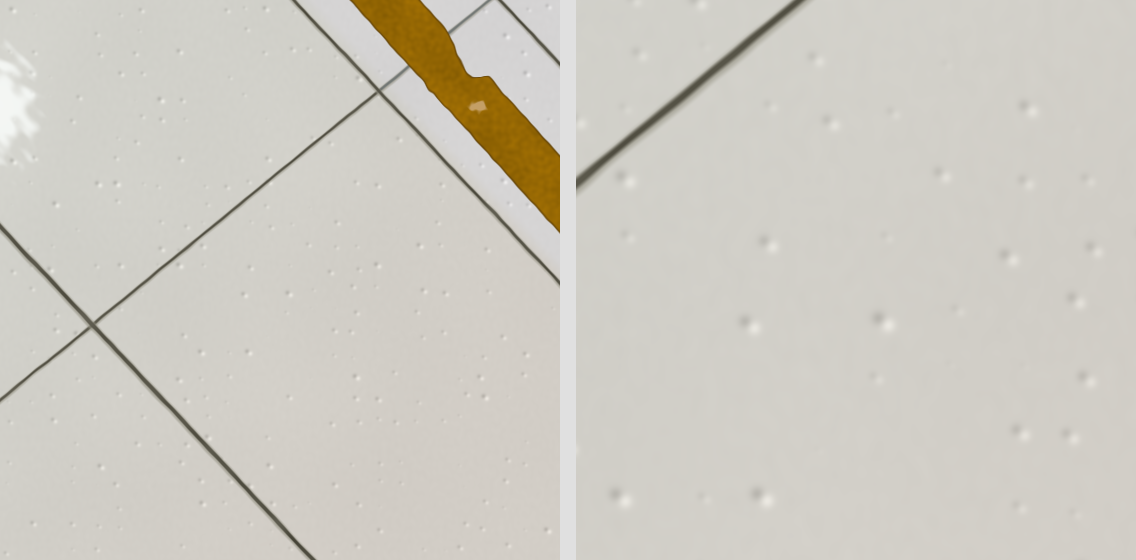
Left, the full canvas; right, a detail of the centre.
Reproduce this texture procedurally as a Shadertoy shader.

```glsl
// Glazed floor tiles seen at an angle, with dark joints and a worn ochre tape on a border lane.
// Joints are repeated distances along two slanted axes; gradient noise adds wobble, grime,
// tape wear and a ragged glare, and a jittered cell grid scatters small dents.

const vec3 TILE_COOL   = vec3(0.820, 0.818, 0.792);
const vec3 TILE_WARM   = vec3(0.822, 0.803, 0.775);
const vec3 LANE_COLOR  = vec3(0.835, 0.830, 0.830);
const vec3 JOINT_DARK  = vec3(0.33, 0.32, 0.27);
const vec3 JOINT_LANE  = vec3(0.45, 0.47, 0.46);
const vec3 JOINT_EDGE  = vec3(0.58, 0.57, 0.51);
const vec3 TAPE_COLOR  = vec3(0.580, 0.400, 0.010);
const vec3 TAPE_RIM    = vec3(0.30, 0.20, 0.04);
const vec3 CHIP_COLOR  = vec3(0.80, 0.66, 0.47);
const vec3 GLARE_COLOR = vec3(0.96, 0.97, 0.96);

const vec2 ACROSS = vec2(0.729, 0.6845);     // normal of the falling joints
const vec2 ALONG  = vec2(-0.633, 0.774);     // normal of the rising joints
const vec2 TAPE_NORMAL = vec2(0.743, 0.669);
const vec2 TILE_PITCH  = vec2(0.659, 0.90);
const float LANE_START = 1.067;
const float LANE_WIDTH = 0.268;
const float RISING_OFFSET = 0.2205;
const float JOINT_HALF = 0.0025;
const float TAPE_CENTER = 1.1795;
const float TAPE_HALF = 0.047;
const float BITE_DEPTH = 0.023;
const vec2 CHIP_POS = vec2(0.853, 0.811);
const vec2 GLARE_POS = vec2(0.0, 0.81);
const vec2 GLARE_SIZE = vec2(0.075, 0.11);
const float DENT_CELLS = 26.0;

vec2 hash2(vec2 p) {
    p = vec2(dot(p, vec2(127.1, 311.7)), dot(p, vec2(269.5, 183.3)));
    return fract(sin(p) * 43758.5);
}

float gradientNoise(vec2 p) {
    vec2 i = floor(p), f = fract(p);
    vec2 u = f * f * f * (f * (f * 6.0 - 15.0) + 10.0);
    vec2 e = vec2(0.0, 1.0);
    float a = dot(hash2(i) * 2.0 - 1.0, f);
    float b = dot(hash2(i + e.yx) * 2.0 - 1.0, f - e.yx);
    float c = dot(hash2(i + e.xy) * 2.0 - 1.0, f - e.xy);
    float d = dot(hash2(i + e.yy) * 2.0 - 1.0, f - e.yy);
    return mix(mix(a, b, u.x), mix(c, d, u.x), u.y);
}

// Coverage of the region where d < 0
float fill(float d, float soft) {
    return 1.0 - smoothstep(-soft, soft, d);
}

// Small embossed marks: a light spot beside a dark one
float dents(vec2 p) {
    vec2 g = p * DENT_CELLS, cell = floor(g);
    vec2 q = fract(g) - mix(vec2(0.3), vec2(0.7), hash2(cell));
    vec2 kind = hash2(cell + 57.0);
    float size = mix(0.05, 0.11, kind.y);
    vec2 shift = vec2(0.7, -0.5) * size;
    float light = exp(-dot(q - shift, q - shift) / (size * size));
    float dark = exp(-dot(q + shift, q + shift) / (size * size));
    return (light - dark) * step(0.55, kind.x) * kind.y;
}

// Grimy joint with a pale worn edge around a dark core
vec3 drawJoint(vec3 col, float d, float halfWidth, vec3 core, float soft) {
    col = mix(col, JOINT_EDGE, 0.6 * fill(abs(d + 0.001) - halfWidth * 1.9, soft * 1.5));
    return mix(col, core, fill(abs(d) - halfWidth, soft));
}

void mainImage(out vec4 fragColor, in vec2 fragCoord) {
    vec2 p = fragCoord / iResolution.xy;
    float soft = max(1.0 / iResolution.y, 0.0016);
    float wobble = 0.0022 * gradientNoise(p * 9.0) + 0.0010 * gradientNoise(p * 40.0);
    float grime = gradientNoise(p * 22.0 + 7.0);

    // Glaze: slow tint, mottling, fine grain and dents
    float across = dot(p, ACROSS) - LANE_START;
    vec3 col = mix(TILE_COOL, TILE_WARM, smoothstep(-0.6, 0.7, p.x - p.y));
    col = mix(col, LANE_COLOR, smoothstep(0.0, 0.03, across));
    col += 0.014 * gradientNoise(p * 5.0) + 0.010 * gradientNoise(p * vec2(110.0, 80.0));
    col += 0.11 * dents(p);

    // Rising joints, paler inside the lane
    float rising = dot(p, ALONG) - RISING_OFFSET;
    rising -= TILE_PITCH.y * round(rising / TILE_PITCH.y);
    vec3 core = mix(JOINT_DARK + 0.10 * grime, JOINT_LANE, smoothstep(-0.01, 0.01, across));
    col = drawJoint(col, rising + wobble, JOINT_HALF * (0.85 + 0.35 * grime), core, soft);

    // Falling joints: the lane is folded out so both its sides share one joint
    float falling = across - LANE_WIDTH * step(LANE_WIDTH * 0.5, across);
    float row = round(falling / TILE_PITCH.x);
    falling -= TILE_PITCH.x * row;
    float width = JOINT_HALF * (1.0 + 0.35 * min(abs(row), 1.0) + 0.3 * grime);
    col = drawJoint(col, falling + wobble, width, JOINT_DARK + 0.10 * grime, soft);

    // Tape with a torn bite in its upper edge
    float t = dot(p, vec2(TAPE_NORMAL.y, -TAPE_NORMAL.x));
    float s = dot(p, TAPE_NORMAL) - TAPE_CENTER;
    float bite = smoothstep(-0.180, -0.085, t) * (1.0 - smoothstep(-0.078, -0.056, t));
    float ragged = 0.0025 * gradientNoise(p * 45.0) * (1.0 + 2.0 * bite);
    float tape = max(-s - TAPE_HALF, s - TAPE_HALF + BITE_DEPTH * bite) + ragged;
    vec3 tapeCol = TAPE_COLOR * (1.0 + 0.12 * gradientNoise(p * 14.0) + 0.12 * gradientNoise(p * 90.0));
    tapeCol = mix(tapeCol, TAPE_RIM, 0.65 * smoothstep(-0.005, 0.0, tape));
    vec2 chip = (p - CHIP_POS) * vec2(1.0, 1.3);
    float chipEdge = length(chip) - 0.013 + 0.014 * gradientNoise(p * 75.0);
    tapeCol = mix(tapeCol, CHIP_COLOR, 0.85 * fill(chipEdge, 0.004));
    col = mix(col, tapeCol, fill(tape, soft));

    // Ragged lamp reflection with a faint halo
    vec2 g = (p - GLARE_POS) / GLARE_SIZE;
    float streaks = gradientNoise(vec2(p.x + p.y, (p.y - p.x) * 0.5) * 38.0);
    float glare = 1.0 - smoothstep(0.35, 1.0, length(g) + 0.8 * streaks);
    col = mix(col, GLARE_COLOR, 0.85 * glare + 0.12 * exp(-dot(g, g) * 0.5));

    fragColor = vec4(clamp(col, 0.0, 1.0), 1.0);
}
```
